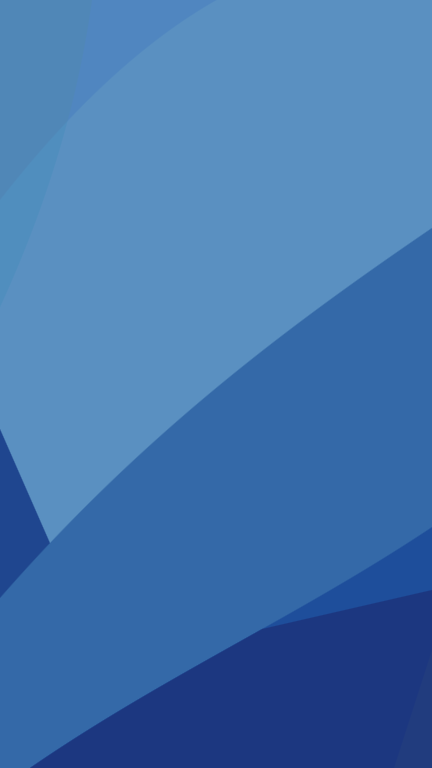
Give the GLSL for this background, as a Shadertoy shader.

```glsl
// Palette
const vec3 SKY = vec3(0.353, 0.565, 0.757);
const vec3 SKY_SHADE = vec3(0.312, 0.525, 0.752);
const vec3 LENS = vec3(0.312, 0.557, 0.745);
const vec3 LENS_SHADE = vec3(0.312, 0.529, 0.718);
const vec3 RIBBON = vec3(0.202, 0.412, 0.658);
const vec3 LEFT_FACET = vec3(0.120, 0.275, 0.560);
const vec3 RIGHT_FACET = vec3(0.116, 0.305, 0.608);
const vec3 NAVY = vec3(0.110, 0.214, 0.502);
const vec3 NAVY_CORNER = vec3(0.130, 0.235, 0.494);

// Boundary curves: cubic coefficients, constant term first
const vec4 RIBBON_TOP = vec4(0.2214, 0.6435, -0.2257, 0.0640);
const vec4 RIBBON_BASE = vec4(-0.0276, 0.4087, -0.1682, 0.1008);
const vec4 SHADE_BASE = vec4(0.7396, 0.7200, -0.4000, 0.0);
const vec4 LENS_SIDE = vec4(0.2130, -0.2470, -0.7140, 0.0);

// Straight boundaries: height at the left side, slope
const vec2 LEFT_LINE = vec2(0.4414, -1.2826);
const vec2 RIGHT_LINE = vec2(0.1027, 0.1291);
const vec2 CORNER_LINE = vec2(-1.5920, 1.7456);

float cubic(vec4 c, float t) {
    return c.x + t * (c.y + t * (c.z + t * c.w));
}

float line(vec2 l, float t) {
    return l.x + l.y * t;
}

// Antialiased coverage of the region where d is positive
float coverage(float d) {
    return clamp(0.5 + d / max(fwidth(d), 1e-6), 0.0, 1.0);
}

void mainImage(out vec4 fragColor, in vec2 fragCoord) {
    vec2 p = fragCoord / iResolution.xy;

    // Pale field with two overlapping translucent shapes
    float shade = coverage(p.y - cubic(SHADE_BASE, p.x));
    float lens = coverage(cubic(LENS_SIDE, 1.0 - p.y) - p.x);
    vec3 color = mix(mix(SKY, SKY_SHADE, shade),
                     mix(LENS, LENS_SHADE, shade), lens);

    // Left facet, tucked behind the broad ribbon
    color = mix(color, LEFT_FACET, coverage(line(LEFT_LINE, p.x) - p.y));
    color = mix(color, RIBBON, coverage(cubic(RIBBON_TOP, p.x) - p.y));

    // Dark facets below the ribbon
    float underRibbon = cubic(RIBBON_BASE, p.x) - p.y;
    float underFacet = min(underRibbon, line(RIGHT_LINE, p.x) - p.y);
    color = mix(color, RIGHT_FACET, coverage(underRibbon));
    color = mix(color, NAVY, coverage(underFacet));
    color = mix(color, NAVY_CORNER, coverage(line(CORNER_LINE, p.x) - p.y));

    fragColor = vec4(color, 1.0);
}
```
